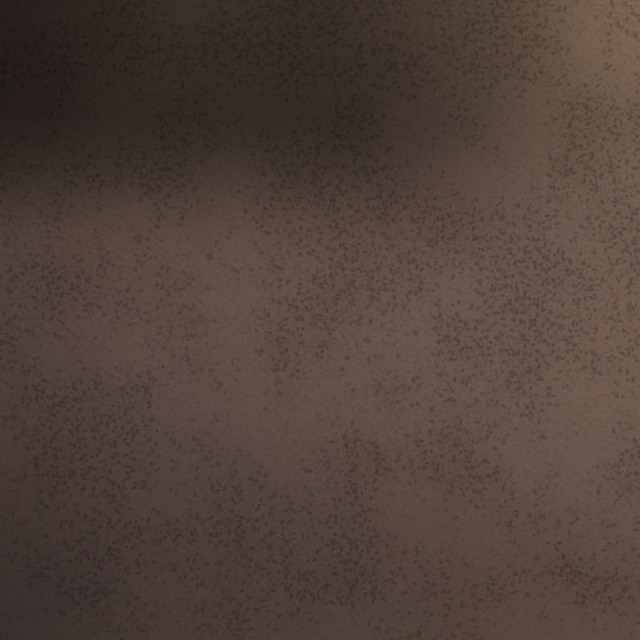
A WebGL 2 fragment shader for this texture:

```glsl
#version 300 es
precision highp float;

uniform vec2 u_resolution;
out vec4 fragColor;

float hash(vec2 p) {
    return fract(sin(dot(p, vec2(127.1, 311.7))) * 43758.5453);
}

float valueNoise(vec2 p) {
    vec2 cell = floor(p);
    vec2 f = fract(p);
    f = f * f * (3.0 - 2.0 * f);
    float low = mix(hash(cell), hash(cell + vec2(1, 0)), f.x);
    float high = mix(hash(cell + vec2(0, 1)), hash(cell + vec2(1, 1)), f.x);
    return mix(low, high, f.y);
}

float cloud(vec2 p) {
    float sum = 0.0;
    float weight = 0.5;
    for (int i = 0; i < 4; i++) {
        sum += weight * valueNoise(p);
        p = mat2(1.6, 1.2, -1.2, 1.6) * p + 7.3;
        weight *= 0.5;
    }
    return sum / 0.9375;
}

// Soft, slightly stretched dots, one per jittered cell
float specks(vec2 p, float density) {
    vec2 home = floor(p);
    float cover = 0.0;
    for (int y = -1; y <= 1; y++) {
        for (int x = -1; x <= 1; x++) {
            vec2 cell = home + vec2(x, y);
            vec2 center = cell + vec2(hash(cell), hash(cell + 37.2));
            float angle = 6.2832 * hash(cell + 71.9);
            vec2 axis = vec2(cos(angle), sin(angle));
            vec2 d = p - center;
            d = vec2(dot(d, axis) * 0.7, dot(d, vec2(-axis.y, axis.x)) * 1.2);
            float radius = mix(0.25, 0.55, hash(cell + 13.4));
            float present = smoothstep(0.0, 0.3, density - hash(cell + 91.6));
            float dot_ = 1.0 - smoothstep(radius * 0.3, radius + 0.15, length(d));
            cover = max(cover, dot_ * present);
        }
    }
    return cover;
}

// Broad light: bright middle band, shadow at upper left, glow at right
float lighting(vec2 uv) {
    float light = mix(0.215, 0.305, smoothstep(0.0, 0.52, uv.y));
    light += 0.11 * uv.x + 0.025 * smoothstep(0.0, 0.25, uv.x);
    float edge = uv.y + 0.03 * (valueNoise(uv * 3.0) - 0.5);
    float shadow = smoothstep(0.58, 0.83, edge);
    light -= 0.165 * shadow * (1.0 - smoothstep(0.45, 1.0, uv.x));
    light += 0.03 * smoothstep(0.8, 1.0, uv.y) * smoothstep(0.0, 0.4, uv.x);
    light -= 0.05 * exp(-14.0 * dot(uv - vec2(0.72, 0.95), uv - vec2(0.72, 0.95)));
    return light + 0.03 * exp(-9.0 * distance(uv, vec2(1.0)));
}

void main() {
    vec2 uv = gl_FragCoord.xy / u_resolution;
    float light = lighting(uv);

    // Warm brown, tan at the upper right, cooler at the lower left
    vec3 tint = vec3(1.0, 0.81, 0.715);
    tint += vec3(0.0, 0.01, -0.045) * smoothstep(0.6, 1.0, uv.y) * uv.x;
    tint += vec3(0.0, 0.0, 0.05) * (1.0 - smoothstep(0.0, 0.6, length(uv - vec2(0.15, 0.1))));

    // Uneven patches steer how densely the specks gather
    float patches = cloud(uv * 11.0);
    float density = smoothstep(0.2, 0.8, patches);
    float grain = 0.17 * specks(uv * 125.0, 0.15 + 0.6 * density);
    grain += 0.09 * specks(uv * 210.0 + 53.0, 0.3 + 0.5 * density);

    float fine = valueNoise(uv * 250.0) - 0.5;
    float tone = 1.03 - grain + 0.06 * fine - 0.10 * (patches - 0.5);
    fragColor = vec4(light * tone * tint, 1.0);
}
```
